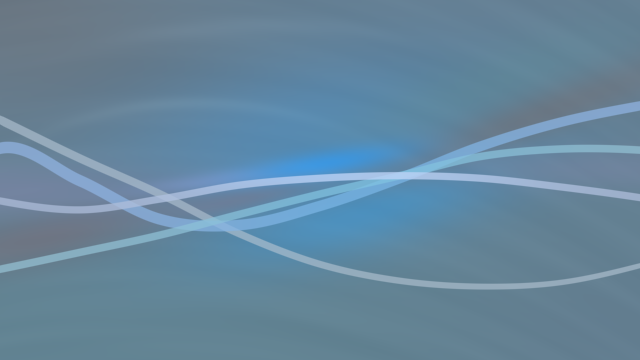
Reproduce this background procedurally as a Shadertoy shader.

```glsl
const float ASPECT = 16.0 / 9.0;
const float SPANS = 8.0;

// Ribbon heights at even steps across the canvas, with one extra knot at each end
const float FALLING[11] = float[11](.773, .667, .560, .461, .350, .266, .220, .204, .215, .262, .329);
const float WAVING[11] = float[11](.398, .588, .498, .391, .375, .428, .505, .593, .660, .706, .741);
const float ARCHING[11] = float[11](.498, .442, .417, .447, .486, .505, .512, .505, .481, .451, .414);
const float RISING[11] = float[11](.208, .252, .299, .347, .405, .461, .512, .565, .586, .583, .560);

vec2 hashGradient(vec2 cell) {
    float angle = 6.2832 * fract(sin(dot(cell, vec2(127.1, 311.7))) * 43758.5);
    return vec2(cos(angle), sin(angle));
}

float gradientNoise(vec2 p) {
    vec2 i = floor(p), f = p - i;
    vec2 u = f * f * f * (f * (f * 6.0 - 15.0) + 10.0);
    float a = dot(hashGradient(i), f);
    float b = dot(hashGradient(i + vec2(1, 0)), f - vec2(1, 0));
    float c = dot(hashGradient(i + vec2(0, 1)), f - vec2(0, 1));
    float d = dot(hashGradient(i + vec2(1, 1)), f - vec2(1, 1));
    return mix(mix(a, b, u.x), mix(c, d, u.x), u.y);
}

// Tilted elliptical falloff
float glow(vec2 p, vec2 center, vec2 radii, float tilt) {
    float c = cos(tilt), s = sin(tilt);
    vec2 q = mat2(c, -s, s, c) * (p - center) / radii;
    return exp(-dot(q, q));
}

// Catmull-Rom height at x
float curveHeight(float[11] knots, float x) {
    float s = clamp(x / ASPECT, 0.0, 1.0) * SPANS;
    int i = int(min(floor(s), SPANS - 1.0));
    float t = s - float(i);
    float a = knots[i], b = knots[i + 1], c = knots[i + 2], d = knots[i + 3];
    return b + 0.5 * t * (c - a + t * (2.0 * a - 5.0 * b + 4.0 * c - d
        + t * (3.0 * (b - c) + d - a)));
}

float ribbon(vec2 p, float[11] knots, float halfWidth, float blur) {
    float step = 0.01;
    float slope = (curveHeight(knots, p.x + step) - curveHeight(knots, p.x - step)) / (2.0 * step);
    float dist = abs(p.y - curveHeight(knots, p.x)) / sqrt(1.0 + slope * slope);
    return 1.0 - smoothstep(-blur, blur, dist - halfWidth);
}

// Soft light trail along a falling parabola
float trail(vec2 p, vec2 apex, float bend, float width) {
    vec2 q = p - apex;
    float d = (q.y + bend * q.x * q.x) / width;
    return exp(-d * d) * exp(-q.x * q.x * 5.0);
}

vec3 backdrop(vec2 p) {
    // Slate base
    vec3 color = mix(vec3(.385, .515, .575), vec3(.395, .495, .57), smoothstep(0.1, 0.8, p.y));
    color = mix(color, vec3(.39, .48, .56), 0.6 * glow(p, vec2(1.75, .08), vec2(.55, .3), 0.0));
    color = mix(color, vec3(.42, .46, .50), 0.8 * glow(p, vec2(0, 1), vec2(.55, .3), -.3));

    // Broad blue and teal light
    color = mix(color, vec3(.32, .55, .73), 0.8 * glow(p, vec2(.88, .61), vec2(.56, .23), .15));
    color = mix(color, vec3(.38, .54, .60), 0.6 * glow(p, vec2(1.37, .76), vec2(.45, .10), .35));
    color = mix(color, vec3(.28, .58, .78), 0.85 * glow(p, vec2(1.0, .42), vec2(.40, .11), .28));

    // Warm shadows
    color = mix(color, vec3(.43, .46, .50), 0.8 * glow(p, vec2(1.50, .68), vec2(.50, .06), .36));
    color = mix(color, vec3(.43, .44, .49), 0.85 * glow(p, vec2(.12, .34), vec2(.36, .07), .22));
    color = mix(color, vec3(.43, .49, .59), 0.8 * glow(p, vec2(.66, .445), vec2(.22, .03), .20));

    // Lavender haze
    color = mix(color, vec3(.47, .52, .64), 0.8 * glow(p, vec2(0, .47), vec2(.50, .075), 0.0));
    color = mix(color, vec3(.45, .52, .63), 0.7 * glow(p, vec2(1.72, .53), vec2(.50, .06), 0.0));
    color = mix(color, vec3(.51, .60, .79), 0.7 * glow(p, vec2(.62, .50), vec2(.24, .025), .12));

    // Bright core
    color = mix(color, vec3(.23, .60, .90), 0.9 * glow(p, vec2(.90, .545), vec2(.23, .035), .16));

    // Faint curved streaks
    float bent = p.y + 0.22 * (p.x - 0.4) * (p.x - 0.4);
    float streaks = gradientNoise(vec2(p.x * 1.2, bent * 13.0))
        + 0.5 * gradientNoise(vec2(p.x * 1.7 + 8.0, bent * 29.0));
    color += 0.018 * streaks;
    color += vec3(.03, .03, .025) * trail(p, vec2(.55, .715), .45, .018);
    color += vec3(.025) * trail(p, vec2(.75, .93), .25, .025);
    return color;
}

void mainImage(out vec4 fragColor, in vec2 fragCoord) {
    vec2 p = fragCoord / iResolution.xy * vec2(ASPECT, 1.0);
    float blur = 0.8 / iResolution.y;
    float across = p.x / ASPECT;
    float core = glow(p, vec2(1.0, .5), vec2(.5, .4), 0.0);
    vec3 color = backdrop(p);

    // Translucent ribbons, brightest near the core
    color = mix(color, vec3(.68, .75, .81), 0.68 * ribbon(p, FALLING, mix(.012, .007, across), blur));
    color = mix(color, mix(vec3(.57, .70, .88), vec3(.47, .71, .90), core),
        0.75 * ribbon(p, WAVING, mix(.016, .013, across), blur));
    color = mix(color, mix(vec3(.58, .75, .82), vec3(.50, .76, .88), core),
        0.75 * ribbon(p, RISING, .0105, blur));
    color = mix(color, mix(vec3(.66, .72, .83), vec3(.74, .83, .97), core),
        0.8 * ribbon(p, ARCHING, .010, blur));

    fragColor = vec4(color, 1.0);
}
```
